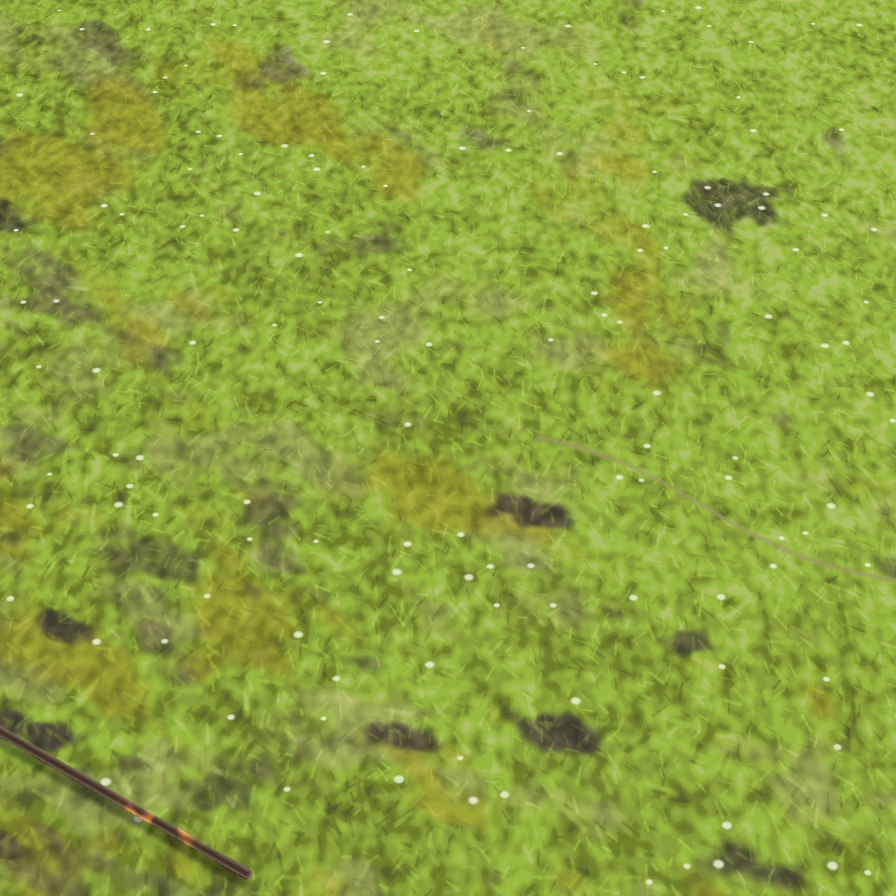
A WebGL 1 fragment shader for this texture:

```glsl
precision highp float;
// A sunny rough meadow seen at a slant: mottled grass, moss and dry patches,
// molehills, daisies and fallen sticks. Gradient noise on a tilted ground
// plane picks the green; scattered tapered segments add the blades.
uniform vec2 u_resolution;

const vec3 SHADOW = vec3(0.34, 0.38, 0.18);
const vec3 DEEP   = vec3(0.43, 0.51, 0.16);
const vec3 GREEN  = vec3(0.53, 0.63, 0.22);
const vec3 BRIGHT = vec3(0.59, 0.73, 0.24);
const vec3 PALE   = vec3(0.68, 0.76, 0.40);
const vec3 DRY    = vec3(0.59, 0.61, 0.35);
const vec3 MOSS   = vec3(0.60, 0.57, 0.17);
const vec3 SOIL_DARK  = vec3(0.23, 0.22, 0.18);
const vec3 SOIL_LIGHT = vec3(0.47, 0.43, 0.32);
const vec3 PETAL  = vec3(0.90, 0.93, 0.83);
const vec3 BARK   = vec3(0.25, 0.19, 0.14);
const vec3 BARE_WOOD = vec3(0.76, 0.46, 0.20);
const vec3 TWIG   = vec3(0.63, 0.60, 0.40);
const float HORIZON = 2.4;       // height at which the ground would vanish
const float BLADE_WIDTH = 0.06;  // in blade cells
const float BLADE_LEAN = -0.25;  // radians from upright
const float HILL_CHANCE = 0.30;
const float DAISY_CHANCE = 0.11;
const float SOFT = 0.0016;       // edge softness of the sticks

vec2 hash22(vec2 p) {
  vec3 a = fract(vec3(p.xyx) * vec3(0.1031, 0.1030, 0.0973));
  a += dot(a, a.yzx + 33.33);
  return fract((a.xx + a.yz) * a.zy);
}

float corner(vec2 id, vec2 offset) {
  float angle = 6.2832 * hash22(id).x;
  return dot(vec2(cos(angle), sin(angle)), offset);
}

float gradientNoise(vec2 p) {
  vec2 i = floor(p), f = fract(p), e = vec2(1.0, 0.0);
  vec2 w = f * f * f * (f * (f * 6.0 - 15.0) + 10.0);
  return mix(mix(corner(i, f), corner(i + e, f - e), w.x),
             mix(corner(i + e.yx, f - e.yx), corner(i + 1.0, f - 1.0), w.x), w.y);
}

float fbm(vec2 p) {
  return gradientNoise(p) + 0.5 * gradientNoise(p * 2.1 + 9.2)
       + 0.3 * gradientNoise(p * 4.3 + 3.7);
}

// x: distance to the segment, y: position along it
vec2 segment(vec2 p, vec2 a, vec2 b) {
  vec2 d = b - a;
  float t = clamp(dot(p - a, d) / dot(d, d), 0.0, 1.0);
  return vec2(length(p - a - d * t), t);
}

// x: summed light and dark strokes, y: coverage
vec2 blades(vec2 ground, float leafy) {
  vec2 sum = vec2(0.0);
  for (int layer = 0; layer < 3; layer++) {
    float k = float(layer);
    vec2 u = ground * (25.0 + 13.0 * k) + 17.3 * k;
    for (int y = -1; y <= 1; y++) for (int x = -1; x <= 1; x++) {
      vec2 id = floor(u) + vec2(float(x), float(y));
      vec2 r = hash22(id + 40.0), s = hash22(id + 171.7);
      float angle = BLADE_LEAN + (s.x - 0.5) * 2.6;
      vec2 tip = id + r + vec2(sin(angle), cos(angle)) * (0.35 + 0.5 * s.y);
      vec2 d = segment(u, id + r, tip);
      float width = BLADE_WIDTH * (1.0 + leafy) * (1.0 - 0.7 * d.y);
      float cover = 1.0 - smoothstep(width * 0.3, width + 0.08, d.x);
      sum += cover * vec2(mix(-1.2, 1.7, fract(r.x * 7.0 + s.y * 3.0)), 0.7);
    }
  }
  return sum;
}

float molehills(vec2 p, float rough) {
  float mask = 0.0;
  vec2 u = p * vec2(5.0, 8.0) + vec2(0.4, 0.3);
  for (int y = -1; y <= 1; y++) for (int x = -1; x <= 1; x++) {
    vec2 id = floor(u) + vec2(float(x), float(y));
    vec2 r = hash22(id + 12.0), s = hash22(id + 83.0);
    vec2 d = u - id - 0.2 - 0.6 * r;
    d.y += 0.25 * d.x;
    float edge = length(d / (vec2(0.28, 0.19) * (0.55 + 0.6 * s.y))) + 0.9 * rough;
    float hill = 1.0 - smoothstep(0.55, 1.25, edge);
    mask = max(mask, hill * step(s.x, HILL_CHANCE) * mix(0.55, 1.0, r.y));
  }
  return mask;
}

float daisies(vec2 ground) {
  vec2 u = ground * 24.0, id = floor(u), r = hash22(id + 5.0), s = hash22(id + 55.0);
  float radius = 0.06 + 0.07 * s.y;
  float d = length((u - id - 0.2 - 0.6 * r) * vec2(0.8, 1.2));
  return step(s.x, DAISY_CHANCE) * (1.0 - smoothstep(radius * 0.5, radius + 0.04, d));
}

vec3 grassColor(float v) {
  vec3 c = mix(SHADOW, DEEP, smoothstep(-2.2, -1.1, v));
  c = mix(c, GREEN, smoothstep(-1.1, -0.3, v));
  c = mix(c, BRIGHT, smoothstep(-0.3, 0.6, v));
  return mix(c, PALE, smoothstep(0.6, 1.6, v));
}

void main() {
  vec2 p = gl_FragCoord.xy / u_resolution;
  float depth = HORIZON / (HORIZON - p.y);
  vec2 ground = vec2((p.x - 0.5) * depth, 2.0 * depth) + 4.0;
  vec2 slope = vec2(p.x, 1.6 * (p.y + 0.25 * p.x));

  // Grass light, from broad patches down to fine grain
  float broad = fbm(slope * 5.0 + 2.0);
  float clump = gradientNoise(ground * 17.0);
  float grain = gradientNoise(ground * 36.0 + 7.0);
  float fine = gradientNoise(ground * 68.0 + 3.0);
  float leafy = smoothstep(0.9, 0.2, p.x + 1.3 * p.y);
  vec2 stroke = blades(ground, leafy);
  float light = 0.8 * broad + 1.2 * clump + 1.6 * grain + 1.6 * fine
              + 0.65 * stroke.x + 0.6 * (p.x + p.y - 1.0);
  vec3 color = grassColor(light);

  // Dry grass and moss, mostly to the left
  float dry = smoothstep(0.1, 0.5, fbm(slope * 6.0 + 21.0) + 0.3 * (0.5 - p.x));
  color = mix(color, DRY * (1.0 + 0.12 * light), 0.7 * dry);
  float moss = smoothstep(0.15, 0.5, fbm(slope * 5.0 + 47.0) + 0.35 * (0.4 - p.x));
  color = mix(color, MOSS * (1.0 + 0.1 * light), 0.65 * moss);

  // Molehills and worn soil, with blades growing through
  float worn = smoothstep(0.35, 0.7, fbm(slope * 8.0 + 63.0) + 0.4 * (0.45 - p.x));
  float soil = max(molehills(p, clump + 0.6 * grain), 0.65 * worn);
  soil *= 1.0 - 0.4 * clamp(stroke.y, 0.0, 1.0);
  vec3 earth = mix(SOIL_DARK, SOIL_LIGHT, clamp(0.35 + 0.5 * grain + 0.6 * fine + 0.35 * worn, 0.0, 1.0));
  color = mix(color, earth, soil);
  color = mix(color, PETAL, 0.9 * daisies(ground));

  // Thin twig on the right, thick partly bare stick at the lower left
  vec2 bent = p + vec2(0.0, 0.012 * sin(p.x * 16.0));
  vec2 twig = segment(bent, vec2(0.60, 0.51), vec2(1.02, 0.34));
  color = mix(color, TWIG, 0.65 * (1.0 - smoothstep(0.0008, 0.0008 + 2.0 * SOFT, twig.x)));
  vec2 shade = segment(p + vec2(0.004, 0.009), vec2(-0.02, 0.195), vec2(0.275, 0.025));
  color *= 1.0 - 0.35 * (1.0 - smoothstep(0.002, 0.011, shade.x));
  vec2 stick = segment(p, vec2(-0.02, 0.195), vec2(0.275, 0.025));
  float bare = smoothstep(0.45, 0.6, stick.y) * smoothstep(0.93, 0.8, stick.y);
  vec3 wood = mix(BARK, BARE_WOOD, bare * smoothstep(-0.3, 0.3, grain + 0.5 * fine));
  wood += 0.22 * smoothstep(0.0, 0.006, stick.x) * step(shade.x, 0.02) * step(stick.x, shade.x);
  color = mix(color, wood, 1.0 - smoothstep(0.005, 0.005 + SOFT, stick.x + 0.002 * clump));

  gl_FragColor = vec4(color, 1.0);
}
```
